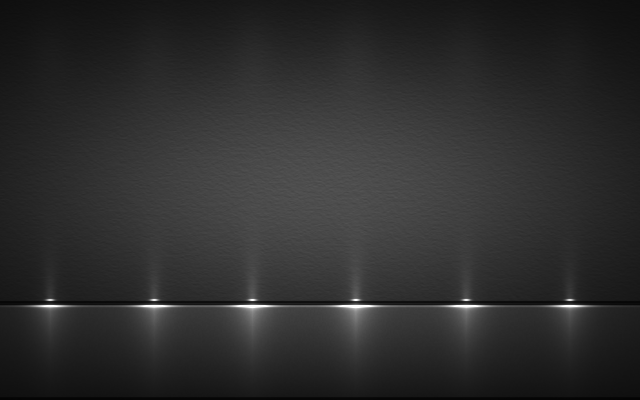
Write a WebGL 2 fragment shader that draws this background.

```glsl
#version 300 es
precision highp float;

#define WALL_CENTER vec2(0.5, 0.53)
#define WALL_SPREAD vec2(0.48, 0.37)
#define WALL_LIGHT 0.265
#define AMBIENT 0.04
#define LEDGE_TOP 0.2475
#define LEDGE_LINE 0.2354
#define SPARK_HEIGHT 0.2500
#define GRAIN_SCALE vec2(105.0, 210.0)
#define GRAIN_DEPTH 0.16
#define LAMP_COUNT 6

uniform vec2 u_resolution;
out vec4 fragColor;

const float LAMP_X[LAMP_COUNT] = float[](0.0785, 0.241, 0.3945, 0.556, 0.7285, 0.8905);

float hash(vec2 cell) {
    vec3 q = fract(vec3(cell.xyx) * 0.1031);
    q += dot(q, q.yzx + 33.33);
    return fract((q.x + q.y) * q.z);
}

float valueNoise(vec2 p) {
    vec2 cell = floor(p);
    vec2 f = fract(p);
    f = f * f * (3.0 - 2.0 * f);
    float low = mix(hash(cell), hash(cell + vec2(1, 0)), f.x);
    float high = mix(hash(cell + vec2(0, 1)), hash(cell + vec2(1, 1)), f.x);
    return mix(low, high, f.y);
}

float bell(float d, float width) {
    d /= width;
    return exp(-d * d);
}

// Height field of the plaster, with wrinkles longer than they are tall
float plaster(vec2 p) {
    p.y += 0.006 * valueNoise(p * 45.0);
    return 0.65 * valueNoise(p * GRAIN_SCALE) + 0.35 * valueNoise(p * GRAIN_SCALE * 2.1);
}

float wallShade(vec2 uv, vec2 p) {
    vec2 d = (uv - WALL_CENTER) / WALL_SPREAD;
    float light = AMBIENT + WALL_LIGHT * exp(-dot(d, d));
    float relief = plaster(p) - plaster(p + vec2(0.001, 0.003));
    return light * (1.0 + GRAIN_DEPTH * relief);
}

float floorShade(vec2 uv, vec2 p) {
    float depth = clamp(uv.y / LEDGE_LINE, 0.0, 1.0);
    float light = AMBIENT + (0.04 + 0.18 * depth) * bell(uv.x - 0.5, 0.52);
    return light * (0.97 + 0.06 * valueNoise(p * 300.0));
}

// Beams on the wall, pools on the floor and the glare along the ledge
float lampLight(vec2 uv, float x, float onWall) {
    float dx = uv.x - x;
    float power = mix(0.6, 1.0, bell(x - 0.5, 0.25));
    float rise = max(uv.y - LEDGE_TOP, 0.0);
    float fall = max(LEDGE_LINE - uv.y, 0.0);

    float beam = 0.15 * bell(dx, 0.006 + 0.06 * rise) * exp(-rise / 0.055);
    beam += 0.06 * bell(dx, 0.022) * exp(-rise / 0.07);
    beam += 0.022 * bell(dx, 0.032) * bell(uv.y - 0.86, 0.11);

    float pool = 0.30 * exp(-abs(dx) / 0.014) * exp(-fall / 0.055);
    pool += 0.11 * bell(dx, 0.034) * exp(-fall / 0.09);

    float thin = bell(uv.y - LEDGE_LINE, 0.0032);
    float glare = thin * (0.95 * bell(dx, 0.028) + 0.3 * exp(-abs(dx) / 0.05));
    glare += 0.3 * bell(dx, 0.018) * bell(uv.y - LEDGE_LINE, 0.008);

    float spark = 0.85 * bell(dx, 0.0062) * bell(uv.y - SPARK_HEIGHT, 0.0023);
    return power * (mix(pool, beam, onWall) + glare) + spark;
}

void main() {
    vec2 uv = gl_FragCoord.xy / u_resolution;
    vec2 p = gl_FragCoord.xy / u_resolution.y;
    float soft = 0.5 / u_resolution.y + 0.0008;

    // Wall above, glossy floor below
    float onWall = smoothstep(LEDGE_LINE - soft, LEDGE_LINE + soft, uv.y);
    float shade = mix(floorShade(uv, p), wallShade(uv, p), onWall);

    // Dark slot between the wall and the bright edge
    float slot = smoothstep(LEDGE_LINE, LEDGE_LINE + 0.003, uv.y)
               * (1.0 - smoothstep(LEDGE_TOP - soft, LEDGE_TOP + soft, uv.y));
    shade *= 1.0 - 0.72 * slot;
    shade += 0.07 * bell(uv.y - 0.2415, 0.0014) * bell(uv.x - 0.5, 0.45);
    shade += 0.10 * bell(uv.y - LEDGE_LINE, 0.0028) * bell(uv.x - 0.5, 0.45);

    for (int i = 0; i < LAMP_COUNT; i++) {
        shade += lampLight(uv, LAMP_X[i], onWall) * (1.0 - 0.6 * slot);
    }

    // Dark strip along the bottom edge
    shade *= mix(0.3, 1.0, smoothstep(0.007 - soft, 0.007 + soft, uv.y));
    fragColor = vec4(vec3(clamp(shade, 0.0, 1.0)), 1.0);
}
```
